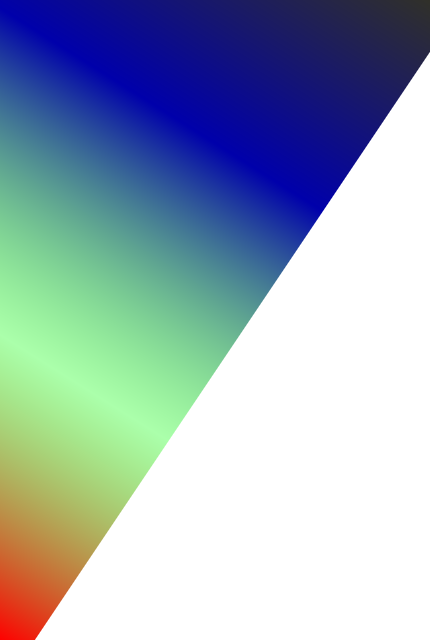
Give the GLSL for this background, as a Shadertoy shader.

```glsl
// Slanted four-colour gradient, cut off by a diagonal edge against white.

// Gradient colours, from the lower left to the upper right
const vec3 RED   = vec3(1.00, 0.00, 0.00);
const vec3 MINT  = vec3(0.67, 1.00, 0.67);
const vec3 BLUE  = vec3(0.00, 0.00, 0.67);
const vec3 DUSK  = vec3(0.19, 0.19, 0.16);
const vec3 PAPER = vec3(1.0);

// Colour shift halfway between two stops
const vec3 WARM_BEND = vec3(-0.13, 0.145, 0.0);
const vec3 COOL_BEND = vec3(0.05, 0.165, -0.10);

// Stop positions along the gradient; red lies at zero
const float MINT_STOP = 0.477;
const float BLUE_STOP = 0.987;
const float DUSK_STOP = 1.423;

const float BAND_TILT   = 0.423;  // fall of the bands across the canvas
const float EDGE_OFFSET = 0.081;  // where the cut meets the bottom side

// Blend two colours along a parabola that bulges by "bend" at its middle
vec3 bentMix(vec3 from, vec3 to, vec3 bend, float f) {
    return mix(from, to, f) + 4.0 * f * (1.0 - f) * bend;
}

vec3 gradientColor(float t) {
    if (t < MINT_STOP) {
        return bentMix(RED, MINT, WARM_BEND, max(t / MINT_STOP, 0.0));
    }
    if (t < BLUE_STOP) {
        float f = (t - MINT_STOP) / (BLUE_STOP - MINT_STOP);
        return bentMix(MINT, BLUE, COOL_BEND, f);
    }
    float f = (t - BLUE_STOP) / (DUSK_STOP - BLUE_STOP);
    return mix(BLUE, DUSK, min(f, 1.0));
}

void mainImage(out vec4 fragColor, in vec2 fragCoord) {
    vec2 uv = fragCoord / iResolution.xy;

    // Tilted bands
    vec3 color = gradientColor(uv.y + BAND_TILT * uv.x);

    // Diagonal cut, smoothed over about one pixel
    float pixel = length(1.0 / iResolution.xy);
    float cut = uv.x - uv.y - EDGE_OFFSET;
    color = mix(color, PAPER, clamp(cut / pixel + 0.5, 0.0, 1.0));

    fragColor = vec4(color, 1.0);
}
```
